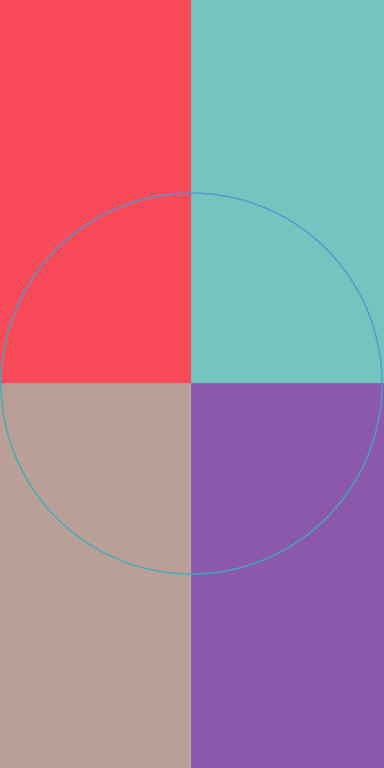
A Shadertoy shader for this background:

```glsl
// Four flat colour quadrants with a thin blue-teal ring around their meeting point.

// Antialiased step: 0 below zero, 1 above, softened over one pixel
float softStep(float d, float pixel) {
    return clamp(d / pixel + 0.5, 0.0, 1.0);
}

void mainImage(out vec4 fragColor, in vec2 fragCoord) {
    // Canvas widths, measured from the meeting point of the quadrants
    float pixel = 1.0 / iResolution.x;
    vec2 p = (fragCoord - 0.5 * iResolution.xy) * pixel - vec2(-0.0022, 0.0022);

    // Quadrants
    vec3 red = vec3(0.975, 0.290, 0.350);
    vec3 teal = vec3(0.460, 0.770, 0.750);
    vec3 taupe = vec3(0.730, 0.625, 0.595);
    vec3 purple = vec3(0.547, 0.345, 0.675);
    float right = softStep(p.x, pixel);
    float top = softStep(p.y, pixel);
    vec3 color = mix(mix(taupe, purple, right), mix(red, teal, right), top);

    // Ring, bluer towards the upper right and greener towards the bottom
    float ringDistance = abs(length(p - vec2(0.001, -0.001)) - 0.496);
    float ring = softStep(0.0021 - ringDistance, pixel);
    float blueness = smoothstep(-0.5, 0.4, p.y + 0.3 * p.x);
    vec3 ringColor = mix(vec3(0.22, 0.68, 0.72), vec3(0.30, 0.60, 0.80), blueness);
    color = mix(color, ringColor, 0.85 * ring);

    fragColor = vec4(color, 1.0);
}
```
